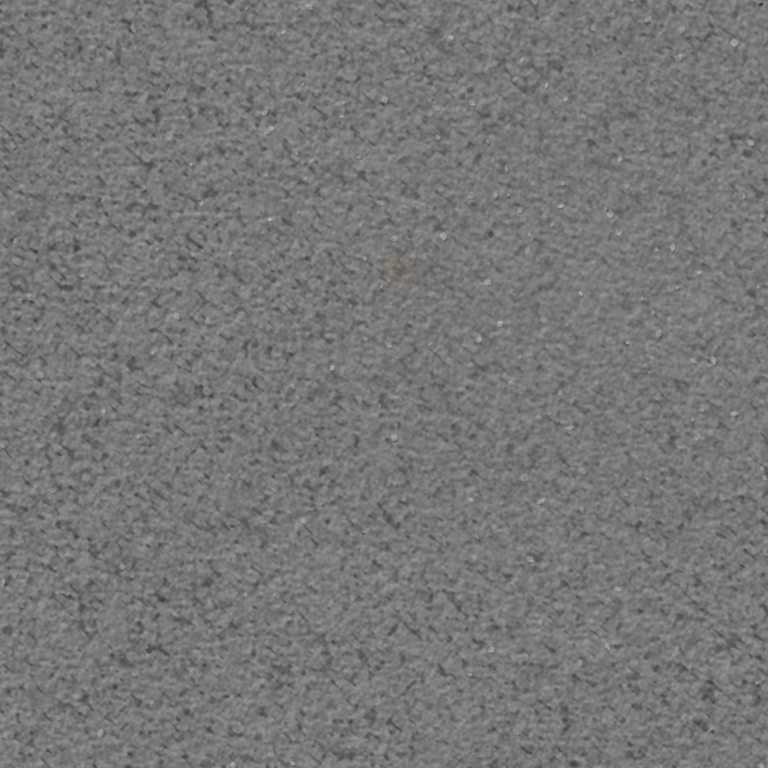
A WebGL 1 fragment shader for this texture:

```glsl
precision highp float;
uniform vec2 u_resolution;

const vec3 ASPHALT = vec3(0.476, 0.476, 0.474);
const vec3 CHIP_COLOR = vec3(0.66, 0.66, 0.65);
const vec3 HOLE_COLOR = vec3(0.17, 0.175, 0.19);
const vec3 STAIN_TINT = vec3(0.0, -0.025, -0.06);
const vec3 WARM_TINT = vec3(0.5, 0.1, -0.6);

const float GRAIN_CELLS = 125.0;
const float FINE_CELLS = 230.0;
const float PIT_CELLS = 128.0;
const float GRAIN_CONTRAST = 0.085;
const float FINE_CONTRAST = 0.085;
const float RELIEF_CONTRAST = 0.15;
const float PIT_DEPTH = 0.125;
const float BROAD_CONTRAST = 0.012;
const float TINT_CONTRAST = 0.013;
const vec2 LIGHT_STEP = vec2(-0.0020, 0.0034);

const float CHIP_CELLS = 54.0;
const float CHIP_RADIUS = 0.0056;
const float HOLE_CELLS = 13.0;
const float HOLE_RADIUS = 0.0058;
const float HOLE_DENSITY = 0.06;
const float SPECK_SOFTNESS = 0.0008;
const vec2 CALM_CENTER = vec2(0.74, 0.65);
const vec2 STAIN_CENTER = vec2(0.52, 0.65);
const float STAIN_RADIUS = 0.018;

float hash(vec2 p) {
  vec3 q = fract(p.xyx * vec3(0.1031, 0.1030, 0.0973));
  q += dot(q, q.yzx + 33.33);
  return fract((q.x + q.y) * q.z);
}

float noise(vec2 p) {
  vec2 i = floor(p);
  vec2 f = fract(p);
  f = f * f * (3.0 - 2.0 * f);
  float low = mix(hash(i), hash(i + vec2(1.0, 0.0)), f.x);
  float high = mix(hash(i + vec2(0.0, 1.0)), hash(i + 1.0), f.x);
  return mix(low, high, f.y);
}

vec2 rotate(vec2 p, float angle) {
  float c = cos(angle);
  float s = sin(angle);
  return vec2(c * p.x - s * p.y, s * p.x + c * p.y);
}

// Surface height, turned off the axes to hide the noise lattice
float height(vec2 p) {
  vec2 q = rotate(p, 0.6) + 3.0;
  return 0.65 * noise(q * GRAIN_CELLS * vec2(0.85, 1.2))
       + 0.35 * noise(rotate(q, 0.9) * FINE_CELLS + 400.0);
}

// Coverage of sparse, rounded specks of varied size
float specks(vec2 p, float cells, float density, float radius, float seed) {
  float edge = SPECK_SOFTNESS + 0.5 / min(u_resolution.x, u_resolution.y);
  vec2 home = floor(p * cells);
  float cover = 0.0;
  for (int y = -1; y <= 1; y++) {
    for (int x = -1; x <= 1; x++) {
      vec2 cell = home + vec2(float(x), float(y));
      vec2 id = cell + seed;
      vec2 center = (cell + vec2(hash(id + 17.3), hash(id + 41.7))) / cells;
      vec2 d = rotate(p - center, 6.2832 * hash(id + 73.1));
      d.y *= 1.0 + 0.9 * hash(id + 91.9);
      float size = radius * mix(0.45, 1.0, hash(id + 57.5));
      float outline = max(length(d), 0.8 * (abs(d.x) + abs(d.y)));
      float body = 1.0 - smoothstep(-edge, edge, outline - size);
      float strength = mix(0.3, 1.0, hash(id + 23.9));
      cover = max(cover, body * strength * step(hash(id), density));
    }
  }
  return cover;
}

void main() {
  vec2 p = gl_FragCoord.xy / u_resolution;
  vec2 fromCalm = (p - CALM_CENTER) / vec2(0.30, 0.38);
  float calm = exp(-dot(fromCalm, fromCalm));

  // Lit grain
  float grain = height(p);
  float relief = grain - height(p + LIGHT_STEP);
  float fine = noise(rotate(p, 0.35) * FINE_CELLS + 150.0);
  float broad = noise(p * 5.0 + 9.0) + noise(p * 19.0 + 31.0) - 1.0;
  float tone = GRAIN_CONTRAST * (grain - 0.5) + FINE_CONTRAST * (fine - 0.5)
             + RELIEF_CONTRAST * relief;
  tone = tone * mix(1.0, 0.85, calm) + BROAD_CONTRAST * broad;

  // Small shadowed pits, slightly bent by a coarser noise
  vec2 bend = vec2(noise(p * 60.0 + 60.0), noise(p * 60.0 + 95.0)) * 0.005;
  vec2 pitPoint = rotate(p + bend, 0.7) * PIT_CELLS * vec2(0.85, 1.3);
  float pits = smoothstep(0.62, 0.98, noise(pitPoint + 220.0));
  tone -= PIT_DEPTH * pits * mix(1.0, 0.5, calm);

  // Faint warm and cool grains, with one rusty stain
  float warmth = noise(p * 70.0 + 310.0) + 0.5 * noise(p * 7.0 + 350.0) - 0.75;
  vec3 color = ASPHALT + tone + WARM_TINT * TINT_CONTRAST * warmth;
  float stain = exp(-pow(length(p - STAIN_CENTER) / STAIN_RADIUS, 2.0));
  color += STAIN_TINT * stain * (0.4 + grain);

  // Pale chips with their shadows, then rare dark holes
  float density = mix(0.05, 0.17, calm);
  float chips = specks(p, CHIP_CELLS, density, CHIP_RADIUS, 500.0);
  float shade = specks(p + LIGHT_STEP * 0.7, CHIP_CELLS, density, CHIP_RADIUS, 500.0);
  color -= 0.07 * shade * (1.0 - chips);
  color = mix(color, CHIP_COLOR + tone, chips * 0.75);
  float holes = specks(p + bend * 0.6, HOLE_CELLS, HOLE_DENSITY, HOLE_RADIUS, 800.0);
  color = mix(color, HOLE_COLOR, holes * 0.85);

  gl_FragColor = vec4(color, 1.0);
}
```
